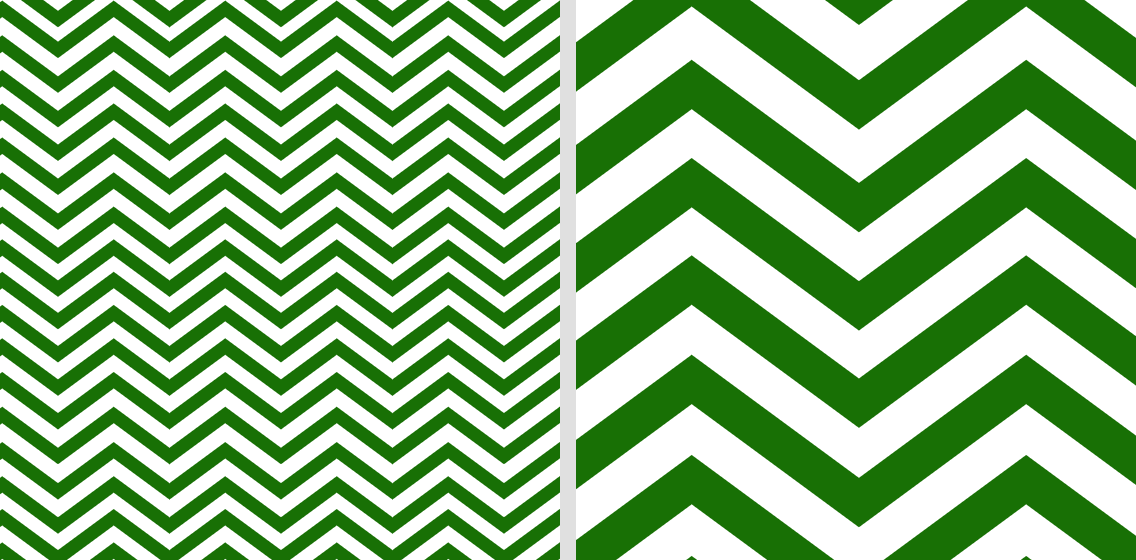
Left: the whole. Right: its middle third, enlarged.
A WebGL 1 fragment shader for this pattern:

```glsl
precision highp float;

// Green chevron stripes on white: each row is the same triangle wave,
// unfolded to a flat band and measured from the centre line of its row.
// Row spacing drifts slightly, by a short sum of sines over the row index.

uniform vec2 u_resolution;

const vec3 PAPER = vec3(1.0);
const vec3 GREEN = vec3(0.094, 0.44, 0.02);

// Lengths are fractions of the canvas; heights count down from the top.
const float WAVE_LENGTH = 0.1991;    // peak to peak, about 5 across
const float FIRST_PEAK = 0.0040;     // x of the leftmost peak
const float WAVE_DEPTH = 0.0733;     // peak to valley
const float ROW_SPACING = 0.06047;   // about 16.5 rows down
const float FIRST_ROW = 0.0172;      // centre line of row 0 at its peaks
const float STRIPE_WIDTH = 0.0294;   // measured vertically
const float TOP_ROW_DROP = 0.0046;   // extra shift of the row cut by the top

// Four harmonics of the spacing drift, repeating every DRIFT_ROWS rows.
const float DRIFT_ROWS = 16.0;
const vec4 DRIFT_SIZE = vec4(0.00193, -0.00173, 0.00064, 0.00086);
const vec4 DRIFT_PHASE = vec4(0.12, 0.24, -0.84, -1.10);

const float TAU = 6.28318;

// Triangle wave: 0 at the peaks, 1 at the valleys.
float zigzag(float x) {
  float t = fract((x - FIRST_PEAK) / WAVE_LENGTH);
  return 1.0 - abs(2.0 * t - 1.0);
}

// Height of a row's centre line, including its uneven spacing.
float rowCentre(float row) {
  float angle = TAU * row / DRIFT_ROWS;
  vec4 waves = sin(angle * vec4(1.0, 2.0, 3.0, 4.0) + DRIFT_PHASE);
  float drop = TOP_ROW_DROP * (1.0 - step(-0.5, row));
  return FIRST_ROW + row * ROW_SPACING + dot(DRIFT_SIZE, waves) + drop;
}

// Signed distance to the nearest stripe, negative inside it.
float chevronDistance(vec2 p) {
  float height = p.y - WAVE_DEPTH * zigzag(p.x);
  float row = floor((height - FIRST_ROW) / ROW_SPACING + 0.5);
  float slope = 2.0 * WAVE_DEPTH / WAVE_LENGTH;
  float vertical = abs(height - rowCentre(row)) - 0.5 * STRIPE_WIDTH;
  return vertical / sqrt(1.0 + slope * slope);
}

void main() {
  vec2 p = gl_FragCoord.xy / u_resolution;
  p.y = 1.0 - p.y;

  // Blend over about one pixel at the stripe edges.
  float pixel = 1.0 / min(u_resolution.x, u_resolution.y);
  float ink = clamp(0.5 - chevronDistance(p) / pixel, 0.0, 1.0);
  gl_FragColor = vec4(mix(PAPER, GREEN, ink), 1.0);
}
```
